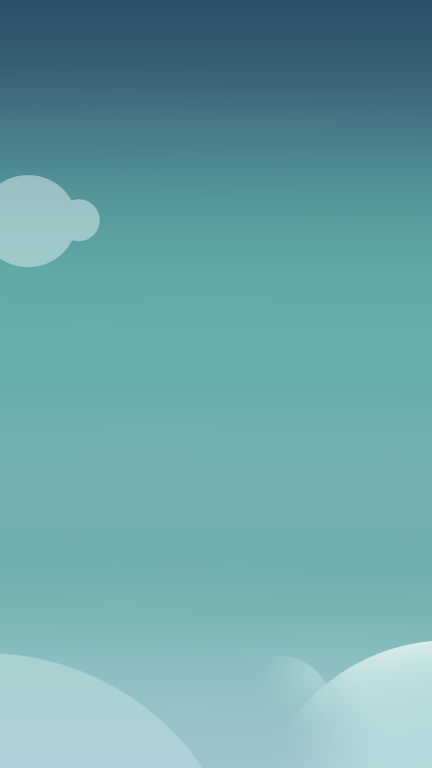
Reproduce this background procedurally as a WebGL 2 fragment shader.

```glsl
#version 300 es
precision highp float;

uniform vec2 u_resolution;
out vec4 outColor;

// Sky stops, from the top (0) to the bottom (1)
const int STOPS = 14;
const float SKY_AT[STOPS] = float[](
    0.0, 0.08, 0.17, 0.25, 0.285, 0.35, 0.42,
    0.50, 0.57, 0.64, 0.73, 0.80, 0.87, 1.0);
const vec3 SKY[STOPS] = vec3[](
    vec3(0.17, 0.31, 0.42), vec3(0.20, 0.37, 0.45), vec3(0.28, 0.48, 0.53),
    vec3(0.33, 0.58, 0.60), vec3(0.345, 0.615, 0.615), vec3(0.37, 0.66, 0.65),
    vec3(0.385, 0.68, 0.665), vec3(0.40, 0.68, 0.67), vec3(0.45, 0.69, 0.69),
    vec3(0.46, 0.69, 0.69), vec3(0.44, 0.68, 0.68), vec3(0.48, 0.71, 0.70),
    vec3(0.55, 0.75, 0.76), vec3(0.62, 0.77, 0.80));

// Shapes, in units of the canvas width
const vec2 PUFF_CENTER = vec2(0.065, 1.266);
const vec2 PUFF_RADII = vec2(0.112, 0.1065);
const vec2 SMALL_PUFF_CENTER = vec2(0.182, 1.268);
const float SMALL_PUFF_RADIUS = 0.0486;
const vec3 PUFF_COLOR = vec3(0.88, 0.93, 0.94);
const float PUFF_OPACITY = 0.5;

const vec2 HILL_CENTER = vec2(-0.035, -0.345);
const float HILL_RADIUS = 0.611;
const vec3 HILL_TOP = vec3(0.66, 0.82, 0.82);
const vec3 HILL_BASE = vec3(0.69, 0.82, 0.85);

const vec2 BANK_CENTER = vec2(1.042, -0.160);
const float BANK_RADIUS = 0.456;
const vec3 BANK_COLOR = vec3(0.70, 0.85, 0.86);
const vec3 BANK_RIM = vec3(0.86, 0.93, 0.92);
const float RIM_DEPTH = 0.06;

const vec2 BUMP_CENTER = vec2(0.648, 0.139);
const float BUMP_RADIUS = 0.120;
const vec3 BUMP_COLOR = vec3(0.68, 0.83, 0.83);

// Faint horizontal streaks
const vec2 STREAK_SCALE = vec2(1.6, 13.0);
const float STREAK_SHIFT = 0.012;

vec2 hashGradient(vec2 cell) {
    vec2 h = vec2(dot(cell, vec2(127.1, 311.7)), dot(cell, vec2(269.5, 183.3)));
    return fract(sin(h) * 43758.5) * 2.0 - 1.0;
}

float gradientNoise(vec2 p) {
    vec2 i = floor(p), f = fract(p);
    vec2 w = f * f * f * (f * (f * 6.0 - 15.0) + 10.0);
    vec2 e = vec2(1.0, 0.0);
    float low = mix(dot(hashGradient(i), f),
                    dot(hashGradient(i + e), f - e), w.x);
    float high = mix(dot(hashGradient(i + e.yx), f - e.yx),
                     dot(hashGradient(i + 1.0), f - 1.0), w.x);
    return mix(low, high, w.y);
}

vec3 skyColor(float depth) {
    vec3 color = SKY[0];
    for (int i = 1; i < STOPS; i++) {
        float t = clamp((depth - SKY_AT[i - 1]) / (SKY_AT[i] - SKY_AT[i - 1]), 0.0, 1.0);
        color = mix(color, SKY[i], t);
    }
    return color;
}

float circle(vec2 p, vec2 center, float radius) {
    return length(p - center) - radius;
}

float ellipse(vec2 p, vec2 center, vec2 radii) {
    return (length((p - center) / radii) - 1.0) * min(radii.x, radii.y);
}

// Antialiased coverage of a signed distance
float cover(float d) {
    return clamp(0.5 - d * u_resolution.x, 0.0, 1.0);
}

void main() {
    vec2 p = gl_FragCoord.xy / u_resolution.x;
    float depth = 1.0 - gl_FragCoord.y / u_resolution.y;

    // Sky
    vec3 color = skyColor(depth + STREAK_SHIFT * gradientNoise(p * STREAK_SCALE));

    // Floating cloud
    float puff = min(ellipse(p, PUFF_CENTER, PUFF_RADII),
                     circle(p, SMALL_PUFF_CENTER, SMALL_PUFF_RADIUS));
    color = mix(color, PUFF_COLOR, PUFF_OPACITY * cover(puff));

    // Left hill of cloud
    float hill = circle(p, HILL_CENTER, HILL_RADIUS);
    color = mix(color, mix(HILL_BASE, HILL_TOP, smoothstep(0.0, 0.26, p.y)), cover(hill));

    // Small bump, fading to the left and downward
    float bump = circle(p, BUMP_CENTER, BUMP_RADIUS);
    float bumpFade = smoothstep(0.59, 0.74, p.x) * smoothstep(0.08, 0.22, p.y);
    color = mix(color, BUMP_COLOR, 0.75 * bumpFade * cover(bump));

    // Right bank with a bright rim, dissolving to the left
    float bank = circle(p, BANK_CENTER, BANK_RADIUS);
    float rim = exp(min(bank, 0.0) / RIM_DEPTH) * smoothstep(0.62, 0.98, p.x);
    float bankFade = smoothstep(0.62, 0.90, p.x + 0.5 * max(p.y - 0.1, 0.0));
    color = mix(color, mix(BANK_COLOR, BANK_RIM, rim), bankFade * cover(bank));

    outColor = vec4(color, 1.0);
}
```
